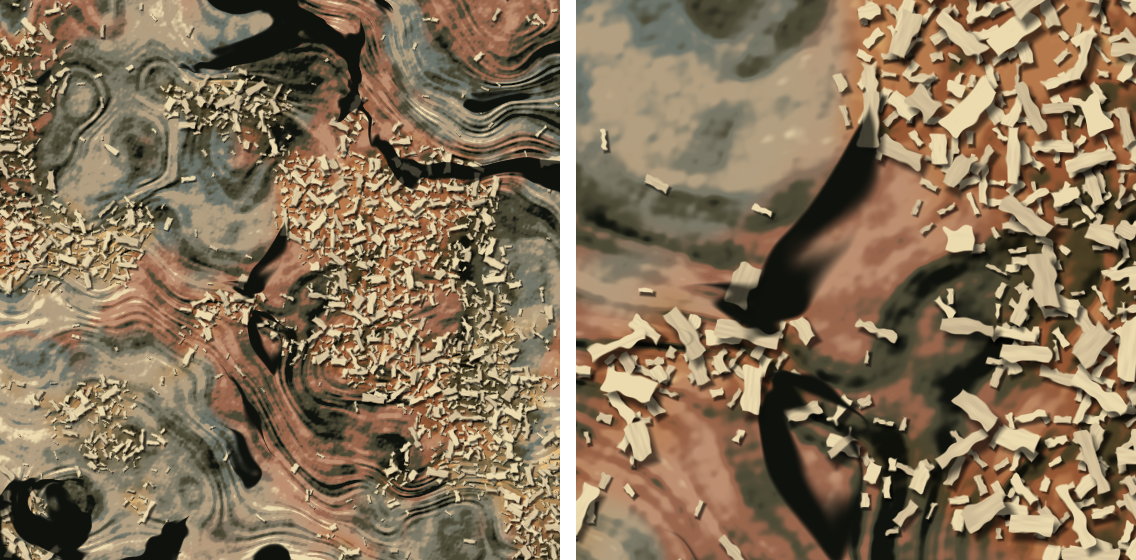
Left: the whole. Right: its middle third, enlarged.
Write a WebGL 2 fragment shader that draws this texture.

```glsl
#version 300 es
precision highp float;

uniform vec2 u_resolution;
out vec4 outColor;

#define FIBRE_STRETCH vec2(7.0, 24.0)
#define WARP_AMOUNT 0.34
#define RELIEF 2.3
#define CREVICE_WIDTH 0.085
#define CLUSTER_LEVEL 0.53
#define CHIP_DENSITY 0.85

const vec3 BLACK = vec3(0.06, 0.07, 0.05);
const vec3 OLIVE = vec3(0.30, 0.29, 0.21);
const vec3 GREY = vec3(0.48, 0.47, 0.40);
const vec3 TAN = vec3(0.70, 0.62, 0.50);
const vec3 CREAM = vec3(0.93, 0.86, 0.69);
const vec3 RUST = vec3(0.60, 0.40, 0.30);

float hash(vec2 p) {
    vec3 q = fract(p.xyx * vec3(0.1031, 0.1030, 0.0973));
    q += dot(q, q.yzx + 33.33);
    return fract((q.x + q.y) * q.z);
}

float noise(vec2 p) {
    vec2 cell = floor(p), f = fract(p);
    f = f * f * (3.0 - 2.0 * f);
    return mix(mix(hash(cell), hash(cell + vec2(1, 0)), f.x),
               mix(hash(cell + vec2(0, 1)), hash(cell + vec2(1, 1)), f.x), f.y);
}

float fbm(vec2 p, int octaves) {
    float sum = 0.0, amp = 0.5, total = 0.0;
    for (int i = 0; i < octaves; i++) {
        sum += amp * noise(p);
        total += amp;
        amp *= 0.52;
        p = mat2(1.6, 1.2, -1.2, 1.6) * p + 17.3;
    }
    return sum / total;
}

mat2 rotation(float a) {
    return mat2(cos(a), sin(a), -sin(a), cos(a));
}

// Bends the fibre direction across the canvas
vec2 warp(vec2 p) {
    vec2 bend = vec2(fbm(p * 3.1 + 40.0, 3), fbm(p * 3.4 + 71.0, 3)) - 0.5;
    return rotation(0.5) * p + 2.0 * WARP_AMOUNT * bend;
}

float barkHeight(vec2 p) {
    vec2 q = warp(p);
    float fibre = fbm(q * FIBRE_STRETCH + 9.0, 2);
    float strands = noise(q * FIBRE_STRETCH * vec2(2.0, 3.6));
    return 0.45 * fibre + 0.25 * strands + 0.30 * fbm(p * 48.0, 3);
}

float clusterMask(vec2 p) {
    float n = fbm(p * 5.0 + 123.0, 4);
    return smoothstep(CLUSTER_LEVEL, CLUSTER_LEVEL + 0.12, n);
}

float boxDistance(vec2 p, vec2 halfSize) {
    vec2 d = abs(p) - halfSize;
    return length(max(d, 0.0)) + min(max(d.x, d.y), 0.0);
}

vec3 barkColor(vec2 p) {
    // Relief lit from the upper left
    vec2 e = vec2(-0.0016, 0.0022);
    float h = barkHeight(p);
    float slope = h - barkHeight(p + e);
    float tone = 0.52 + 1.5 * (h - 0.5) + RELIEF * slope;
    tone += 0.8 * (fbm(p * 6.0 + 200.0, 3) - 0.5);

    // Ramp from shadow to lit edge, tinted by region
    float rust = smoothstep(0.49, 0.60, fbm(warp(p) * 4.0 + 310.0, 4));
    float blue = smoothstep(0.48, 0.64, fbm(p * 5.0 + 55.0, 3));
    vec3 middle = mix(GREY, vec3(0.40, 0.45, 0.43), 0.7 * blue);
    middle = mix(middle, RUST, rust);
    vec3 high = mix(TAN, vec3(0.74, 0.56, 0.44), rust);
    vec3 color = mix(BLACK, OLIVE, smoothstep(0.02, 0.26, tone));
    color = mix(color, middle, smoothstep(0.27, 0.48, tone));
    color = mix(color, high, smoothstep(0.50, 0.72, tone));
    return mix(color, CREAM, smoothstep(0.82, 1.10, tone));
}

// Paints one layer of splinters with cast shadows over the given colour
vec3 addChips(vec3 color, vec2 p, float scale, float seed) {
    vec2 grid = p * scale, home = floor(grid);
    float soft = 1.2 * scale / u_resolution.y;
    float ragged = 0.14 * (noise(grid * 5.0 + seed) - 0.5);
    for (int y = -1; y <= 1; y++)
    for (int x = -1; x <= 1; x++) {
        vec2 cell = home + vec2(x, y), key = cell + seed;
        vec2 center = cell + 0.2 + 0.6 * vec2(hash(key + 3.1), hash(key + 7.7));
        float density = 0.02 + CHIP_DENSITY * clusterMask(center / scale);
        if (hash(key + 11.9) > density) continue;
        mat2 turn = rotation(6.2832 * hash(key + 19.3));
        vec2 local = turn * (grid - center);
        vec2 halfSize = vec2(mix(0.22, 0.58, hash(key + 23.0)),
                             mix(0.08, 0.20, hash(key + 29.0)));
        float d = boxDistance(local, halfSize) + ragged;
        float shadow = boxDistance(turn * (grid - center + vec2(-0.10, 0.13)), halfSize);
        color *= 1.0 - 0.6 * smoothstep(0.10, -0.06, shadow);
        float grain = noise(local * vec2(3.0, 22.0) + key);
        float light = 0.35 + 0.75 * hash(key + 37.0) - 0.35 * grain;
        vec3 wood = mix(TAN, CREAM, clamp(light + 0.25, 0.0, 1.0));
        color = mix(color, wood, smoothstep(soft, -soft, d));
    }
    return color;
}

// Dark gaps whose width swells and pinches
float crevice(vec2 p) {
    float ridge = abs(fbm(warp(p) * vec2(2.6, 3.6) + 500.0, 5) - 0.5);
    float width = CREVICE_WIDTH * smoothstep(0.46, 0.68, fbm(p * 4.2 + 610.0, 3));
    return smoothstep(0.012, -0.010, ridge - width + 0.012);
}

void main() {
    vec2 p = gl_FragCoord.xy / u_resolution.y;
    vec3 color = barkColor(p);
    float cluster = clusterMask(p);
    color = mix(color, color * vec3(0.95, 0.78, 0.52), 0.7 * cluster);

    // Crumbs first, larger splinters on top
    color = addChips(color, p, 78.0, 13.0);
    color = addChips(color, p, 46.0, 57.0);
    float gap = crevice(p);
    color = mix(color, BLACK * 0.8, gap);
    color = addChips(color, p, 29.0, 91.0 + 400.0);
    color = mix(color, BLACK, 0.75 * gap);
    outColor = vec4(color, 1.0);
}
```
